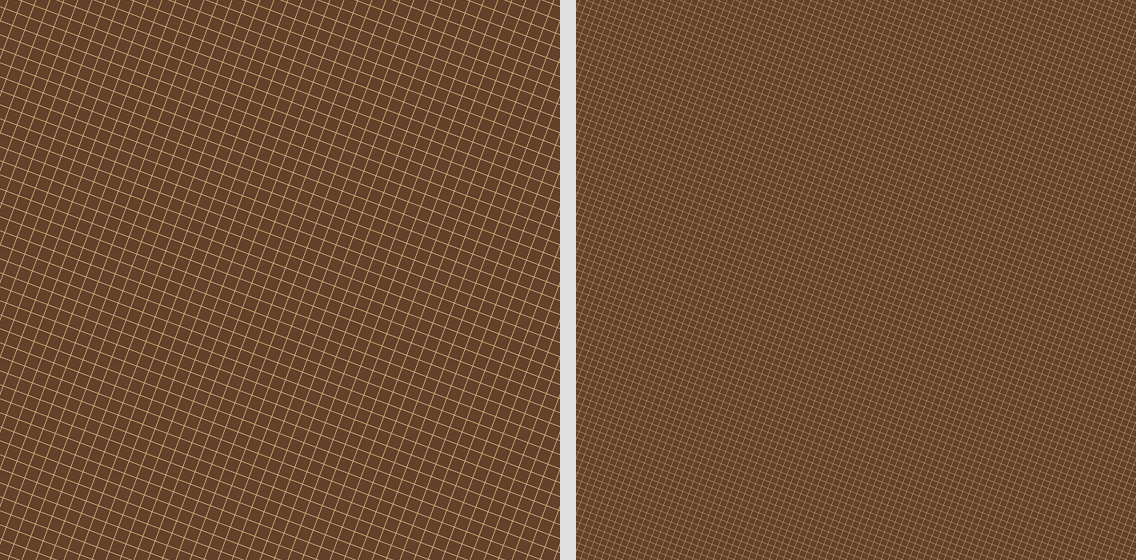
Left: one tile. Right: repeated 2 by 2.
Reproduce this pattern procedurally as a Shadertoy shader.

```glsl
// Whole line counts along each side keep the tilted grid seamless
const vec2 LINE_COUNT = vec2(40.0, 15.0);
const vec2 LINE_PHASE = vec2(0.57, 0.52);
const float LINE_WIDTH = 0.0014;
const float RIM_OFFSET = 0.0025;
const float RIM_SOFTNESS = 0.0006;
const float RIM_STRENGTH = 0.11;
const vec3 GROUND_COLOR = vec3(0.387, 0.257, 0.170);
const vec3 LINE_COLOR = vec3(0.83, 0.71, 0.48);

// Canvas distance to the nearest steep (x) and shallow (y) line
vec2 gridDistance(vec2 uv) {
    vec2 cell = vec2(dot(uv, vec2(LINE_COUNT.x, -LINE_COUNT.y)),
                     dot(uv, LINE_COUNT.yx));
    return abs(fract(cell - LINE_PHASE + 0.5) - 0.5) / length(LINE_COUNT);
}

// Share of a pixel covered by a line, also for lines thinner than a pixel
vec2 lineCoverage(vec2 dist, float pixel) {
    vec2 overlap = (0.5 * (LINE_WIDTH + pixel) - dist) / pixel;
    return clamp(overlap, 0.0, min(1.0, LINE_WIDTH / pixel));
}

// Thin dark band on both sides of each line
vec2 rimShade(vec2 dist) {
    vec2 offset = (dist - RIM_OFFSET) / RIM_SOFTNESS;
    return exp(-0.5 * offset * offset);
}

void mainImage(out vec4 fragColor, in vec2 fragCoord) {
    vec2 uv = fragCoord / iResolution.xy;
    float pixel = 1.0 / min(iResolution.x, iResolution.y);
    vec2 dist = gridDistance(uv);

    // Ground with shaded rims
    vec2 rim = rimShade(dist);
    vec3 color = GROUND_COLOR * (1.0 - RIM_STRENGTH * max(rim.x, rim.y));

    // Union of both line families
    vec2 gap = 1.0 - lineCoverage(dist, pixel);
    color = mix(color, LINE_COLOR, 1.0 - gap.x * gap.y);

    fragColor = vec4(color, 1.0);
}
```
